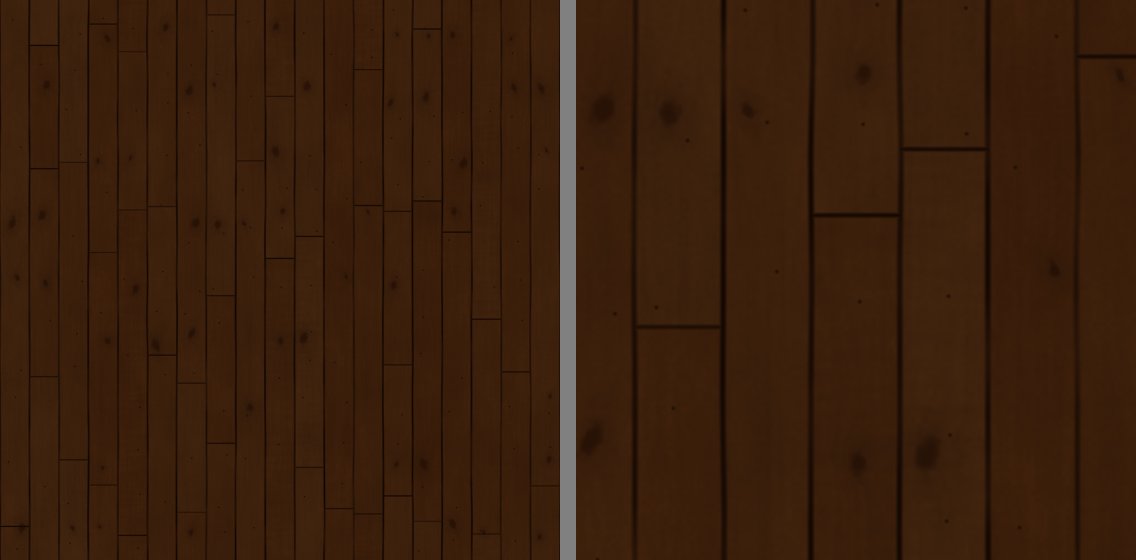
Left, the full canvas; right, a detail of the centre.
A Shadertoy shader for this texture:

```glsl
// Dark stained floor of narrow upright planks with staggered butt joints.
// Columns come from fract; hashed slots place joints, knots and nail holes,
// and stretched noise gives the grain, saw marks and uneven seams.

const float PLANKS = 19.0;          // columns across the canvas
const float JOINT_SLOTS = 4.0;      // possible butt joints per column
const float JOINT_CHANCE = 0.45;
const float SEAM_WIDTH = 0.0031;    // half width of the soft seam
const float JOINT_WIDTH = 0.0024;
const float SEAM_WOBBLE = 0.0007;
const float KNOT_ROWS = 9.0;
const float KNOT_CHANCE = 0.25;
const float NAIL_ROWS = 13.0;
const float NAIL_RADIUS = 0.0017;
const float GRAIN_DEPTH = 0.10;
const float SAW_DEPTH = 0.06;
const vec3 WOOD_RED = vec3(0.226, 0.113, 0.036);
const vec3 WOOD_TAN = vec3(0.246, 0.139, 0.056);
const vec3 KNOT_COLOR = vec3(0.13, 0.055, 0.018);
const vec3 GAP_COLOR = vec3(0.075, 0.028, 0.009);

float hash(vec2 p) {
    vec3 q = fract(vec3(p.xyx) * 0.1031);
    q += dot(q, q.yzx + 33.33);
    return fract((q.x + q.y) * q.z);
}

float noise(vec2 p) {
    vec2 i = floor(p), f = fract(p);
    f = f * f * (3.0 - 2.0 * f);
    return mix(mix(hash(i), hash(i + vec2(1, 0)), f.x),
               mix(hash(i + vec2(0, 1)), hash(i + vec2(1, 1)), f.x), f.y);
}

float fbm(vec2 p) {
    float sum = 0.0, gain = 0.5;
    for (int i = 0; i < 4; i++) {
        sum += gain * noise(p);
        p = p * 2.03 + 17.1;
        gain *= 0.5;
    }
    return sum;
}

// x: distance to the nearest butt joint, y: board index, z: joint strength
vec3 findJoint(float column, float y) {
    vec3 joint = vec3(1.0, 0.0, 1.0);
    float total = 0.0;
    for (float s = 0.0; s < JOINT_SLOTS; s++) {
        vec2 key = vec2(column * 3.7 + 5.0, s * 7.3 + 2.0);
        bool kept = s == floor(hash(vec2(column, 91.0)) * JOINT_SLOTS);
        if (!kept && hash(key) > JOINT_CHANCE * 0.65) continue;
        float height = (s + 0.1 + 0.8 * hash(key + 40.0)) / JOINT_SLOTS;
        float d = abs(fract(y - height + 0.5) - 0.5);
        if (d < joint.x) joint.xz = vec2(d, mix(0.45, 1.0, hash(key + 80.0)));
        joint.y += step(height, y);
        total++;
    }
    joint.y = mod(joint.y, total);
    return joint;
}

void mainImage(out vec4 fragColor, in vec2 fragCoord) {
    vec2 uv = fragCoord / iResolution.xy;
    float pixel = 1.0 / min(iResolution.x, iResolution.y);

    // Column and board
    float column = floor(uv.x * PLANKS);
    float across = fract(uv.x * PLANKS);
    vec3 joint = findJoint(column, uv.y);
    vec2 board = vec2(column * 5.0 + 3.0, joint.y * 11.0 + 7.0);

    // Knot: irregular ellipse with a wide halo that bends the grain
    float row = floor(uv.y * KNOT_ROWS);
    vec2 key = vec2(column + 31.0, row * 3.0 + 57.0);
    vec2 center = vec2((column + mix(0.25, 0.75, hash(key))) / PLANKS,
                       (row + mix(0.35, 0.65, hash(key + 9.0))) / KNOT_ROWS);
    float size = mix(0.003, 0.0085, hash(key + 23.0));
    vec2 offset = uv - center;
    offset.y += offset.x * (hash(key + 3.0) - 0.5) * 1.5;
    float reach = length(offset * vec2(1.0, 0.75)) / size;
    reach *= 0.75 + 0.5 * noise(uv * 240.0);
    float hasKnot = step(hash(key + 71.0), KNOT_CHANCE);
    float halo = hasKnot * exp(-reach * reach * 0.22);
    float core = hasKnot * (1.0 - smoothstep(0.35, 1.15, reach));

    // Grain: long fibres plus broad stains and growth rings
    vec2 shift = vec2(hash(board), hash(board + 5.0)) * 50.0;
    float bend = fbm(uv * vec2(22.0, 5.0) + shift);
    float fibre = fbm(uv * vec2(260.0, 9.0) + shift + vec2(halo * 3.0, 0.0));
    float rings = sin(bend * 50.0 + across * 9.0 + halo * 8.0);
    float stain = fbm(uv * vec2(20.0, 13.0) + shift + 8.0);
    float shade = 1.0 + GRAIN_DEPTH * (fibre - 0.47)
                + 0.012 * rings + 0.16 * (stain - 0.47);

    // Saw marks on some boards only
    float sawn = smoothstep(0.6, 0.9, hash(board + 13.0));
    float ripple = noise(vec2(uv.x * 30.0, uv.y * 210.0) + shift) - 0.5;
    shade += SAW_DEPTH * ripple * mix(0.25, 1.0, sawn);
    shade += 0.05 * (noise(uv * 380.0) - 0.5);

    float tint = 0.75 * hash(board + 29.0) + 0.25 * stain;
    vec3 color = mix(WOOD_RED, WOOD_TAN, tint) * shade;
    color = mix(color, KNOT_COLOR, 0.28 * halo + 0.5 * core);

    // Nail holes
    float nailRow = floor(uv.y * NAIL_ROWS);
    vec2 nailKey = vec2(column + 113.0, nailRow * 2.0 + 19.0);
    vec2 nail = vec2((column + mix(0.2, 0.8, hash(nailKey))) / PLANKS,
                     (nailRow + mix(0.2, 0.8, hash(nailKey + 6.0))) / NAIL_ROWS);
    float hole = 1.0 - smoothstep(0.0, NAIL_RADIUS + pixel * 0.5, length(uv - nail));
    color = mix(color, GAP_COLOR, 0.7 * hole * step(hash(nailKey + 37.0), 0.5));

    // Seams between columns and joints between boards, unevenly worn
    float nearest = floor(uv.x * PLANKS + 0.5);
    float seamId = mod(nearest, PLANKS) + 201.0;
    float wobble = SEAM_WOBBLE * (2.0 * noise(vec2(seamId, uv.y * 14.0)) - 1.0);
    float seamDistance = abs(uv.x - nearest / PLANKS + wobble);
    float wear = 0.65 + 0.5 * noise(vec2(seamId * 3.0, uv.y * 24.0));
    float strength = min(1.0, mix(0.65, 1.15, hash(vec2(seamId, 4.0))) * wear);
    float seam = strength * (1.0 - smoothstep(0.0, max(SEAM_WIDTH, pixel), seamDistance));
    float butt = joint.z * (1.0 - smoothstep(0.0, max(JOINT_WIDTH, pixel), joint.x));
    float lip = smoothstep(0.006, 0.003, min(seamDistance, joint.x));
    color *= 1.0 + 0.07 * lip * (noise(uv * 90.0) - 0.4);
    color = mix(color, GAP_COLOR, max(seam, butt));

    fragColor = vec4(color, 1.0);
}
```
